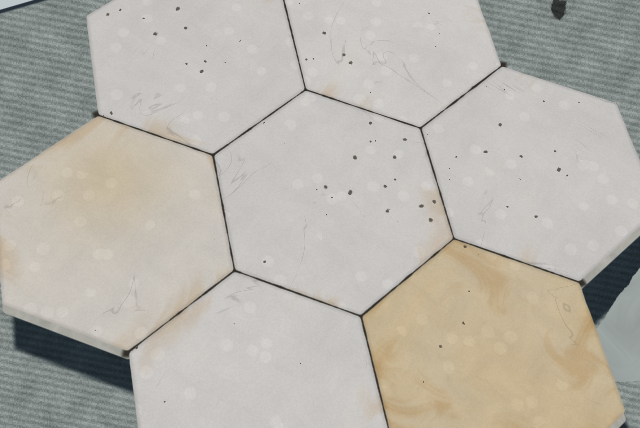
This pattern is drawn by a Shadertoy shader. Its source:

```glsl
// Layout, in canvas heights
const vec2 CLUSTER_CENTRE = vec2(0.775, 0.5416);
const mat2 HEX_BASIS = mat2(0.2876, 0.0395, -0.0645, 0.2637);
const vec2 PERSPECTIVE = vec2(0.027, 0.233);
const vec2 SIDE_DROP = vec2(0.002, -0.020);
const vec2 SHADOW_DROP = vec2(0.030, -0.105);
const float RIB_SPACING = 0.0158;
const float RIB_ANGLE = -0.2;

// Tiles, in hexagon side lengths
const float SQRT3 = 1.7320508;
const float JOINT_HALF = 0.006;
const float CORNER = 0.035;
const float PIT_SCALE = 13.0;
const vec2 TAN_TILE = vec2(0.866, -1.5);
const vec2 STAINED_TILE = vec2(-SQRT3, 0.0);

// Colours
const vec3 STONE = vec3(0.785, 0.775, 0.765);
const vec3 TAN = vec3(0.765, 0.695, 0.565);
const vec3 RUST = vec3(0.67, 0.53, 0.34);
const vec3 PIT = vec3(0.30, 0.28, 0.25);
const vec3 JOINT = vec3(0.20, 0.19, 0.17);
const vec3 SIDE = vec3(0.65, 0.65, 0.62);
const vec3 GROUND_LIGHT = vec3(0.59, 0.62, 0.61);
const vec3 GROUND_DARK = vec3(0.42, 0.455, 0.445);
const vec3 SHADE = vec3(0.27, 0.33, 0.38);

struct Tile { float edge; float nextEdge; vec2 centre; };

float hash(vec2 p) {
    vec3 q = fract(p.xyx * vec3(0.1031, 0.1030, 0.0973));
    q += dot(q, q.yzx + 33.33);
    return fract((q.x + q.y) * q.z);
}

// Layered, warped sines in about -1..1
float waves(vec2 p) {
    float sum = 0.0, amp = 0.55;
    for (int i = 0; i < 5; i++) {
        p += 0.7 * sin(p.yx * 1.3 + float(i));
        sum += amp * sin(p.x) * cos(p.y);
        p = mat2(1.5, 1.1, -1.1, 1.5) * p + 2.3;
        amp *= 0.6;
    }
    return sum;
}

// Cellular noise: distance to the nearest seed and that seed's hash
vec2 cells(vec2 p) {
    vec2 id = floor(p), best = vec2(9.0, 0.0);
    for (int k = 0; k < 9; k++) {
        vec2 c = id + vec2(k % 3, k / 3) - 1.0;
        vec2 seed = c + vec2(hash(c), hash(c + 71.0));
        float d = distance(p, seed);
        if (d < best.x) best = vec2(d, hash(c + 37.0));
    }
    return best;
}

float hexagon(vec2 p, float apothem) {
    p = abs(p.yx);
    vec2 n = vec2(-SQRT3, 1.0) * 0.5;
    p -= 2.0 * min(dot(n, p), 0.0) * n;
    float halfSide = apothem / SQRT3;
    p -= vec2(clamp(p.x, -halfSide, halfSide), apothem);
    return length(p) * sign(p.y);
}

vec2 toHex(vec2 uv) {
    vec2 d = uv - CLUSTER_CENTRE;
    return inverse(HEX_BASIS) * (d / (1.0 - dot(PERSPECTIVE, d)));
}

// One tile and its ring of six
Tile nearestTile(vec2 p) {
    Tile t = Tile(1e3, 1e3, vec2(0.0));
    for (int k = 0; k < 7; k++) {
        float a = float(k) * 1.0471976;
        vec2 c = k == 0 ? vec2(0.0) : SQRT3 * vec2(cos(a), sin(a));
        float d = hexagon(p - c, SQRT3 * 0.5 - JOINT_HALF - CORNER) - CORNER;
        if (d < t.edge) t = Tile(d, t.edge, c);
        else t.nextEdge = min(t.nextEdge, d);
    }
    return t;
}

vec3 ground(vec2 uv, float aa) {
    vec2 across = vec2(-sin(RIB_ANGLE), cos(RIB_ANGLE));
    float rib = sin(6.2831853 * dot(uv, across) / RIB_SPACING + 0.9 * waves(uv * 9.0));
    float tone = 0.5 + 0.27 * rib + 0.3 * waves(uv * 38.0) + 0.5 * (hash(floor(uv * 330.0)) - 0.5);
    vec3 col = mix(GROUND_DARK, GROUND_LIGHT, tone);
    float blot = length((uv - vec2(1.305, 0.982)) * vec2(1.0, 0.65)) + 0.007 * waves(uv * 90.0);
    col *= mix(0.38, 1.0, smoothstep(0.013, 0.02, blot));
    float chip = uv.y - 0.977 - 0.29 * uv.x;
    col = mix(col, SHADE * 0.6, smoothstep(-0.012, -0.006, chip));
    return mix(col, vec3(0.74, 0.78, 0.79), smoothstep(-aa, aa, chip));
}

vec3 stone(vec2 p, Tile t) {
    vec2 local = p - t.centre, q = p + t.centre * 5.0;
    float cloud = waves(q * 2.6), fine = waves(q * 11.0);
    float isTan = step(distance(t.centre, TAN_TILE), 0.1);
    float isStained = step(distance(t.centre, STAINED_TILE), 0.1);
    vec3 col = STONE * (0.985 + 0.03 * hash(t.centre * 7.0 + 20.0));
    col *= 1.0 + 0.022 * cloud + 0.016 * fine;
    // Warm staining
    vec2 blotch = local - vec2(0.0, 0.4);
    float warm = isTan * (0.92 + 0.12 * cloud) + isStained * (0.16 + 0.55 * exp(-4.0 * dot(blotch, blotch)));
    col = mix(col, TAN * (1.0 + 0.03 * fine), clamp(warm + 0.06 * cloud, 0.0, 1.0));
    float rim = smoothstep(-0.22, 0.0, t.edge) * smoothstep(0.2, 0.7, cloud);
    col = mix(col, RUST, 0.3 * rim + 0.38 * isTan * smoothstep(0.1, 0.8, waves(q * 4.3 + 1.0)));
    // Pale fossils and hairline veins
    vec2 fossil = cells(q * 6.0);
    col += 0.025 * step(0.75, fossil.y) * smoothstep(0.32, 0.22, fossil.x + 0.08 * fine);
    float vein = smoothstep(0.035, 0.0, abs(waves(q * 1.9 + 4.0))) * smoothstep(0.1, 0.6, waves(q * 3.1 + 8.0));
    col *= 1.0 - 0.1 * vein;
    // Clustered pits
    vec2 pit = cells(q * PIT_SCALE + 0.25 * fine);
    float size = 0.32 * smoothstep(0.87, 1.0, pit.y) * smoothstep(-0.1, 0.4, waves(q * 2.0 + 6.0));
    col = mix(col, PIT, 0.85 * smoothstep(size, size * 0.4 - 0.01, pit.x) * step(0.02, size));
    col *= 1.0 + 0.025 * (hash(floor(p * 95.0)) - 0.5);
    return col * (1.0 - 0.09 * smoothstep(-0.035, 0.0, t.edge));
}

void mainImage(out vec4 fragColor, in vec2 fragCoord) {
    vec2 uv = fragCoord / iResolution.y;
    float aa = 0.8 / iResolution.y, hexAa = aa / 0.28;
    vec2 p = toHex(uv);
    Tile t = nearestTile(p);

    // Ribbed ground, cast shadow and smooth slab
    vec3 col = ground(uv, aa);
    float shadow = smoothstep(0.025, -0.025, nearestTile(toHex(uv - SHADOW_DROP)).edge);
    col *= mix(vec3(1.0), SHADE, shadow);
    float slab = min(dot(uv, vec2(0.80, -0.596)) - 0.974, uv.y - 0.11) + 0.004 * waves(uv * 30.0);
    vec3 slabColour = GROUND_LIGHT * (1.02 + 0.06 * waves(uv * 24.0));
    col = mix(col, slabColour, smoothstep(-aa, aa, slab));

    // Tile sides, joints and faces
    float side = nearestTile(toHex(uv - SIDE_DROP)).edge;
    col = mix(col, SIDE * (1.0 + 0.08 * waves(uv * 50.0)), smoothstep(hexAa, -hexAa, side));
    col = mix(col, JOINT, smoothstep(0.07, 0.03, t.nextEdge));
    float wear = 0.004 * waves(p * 14.0);
    col = mix(col, stone(p, t), smoothstep(hexAa, -hexAa, t.edge + wear));
    fragColor = vec4(clamp(col, 0.0, 1.0), 1.0);
}
```
